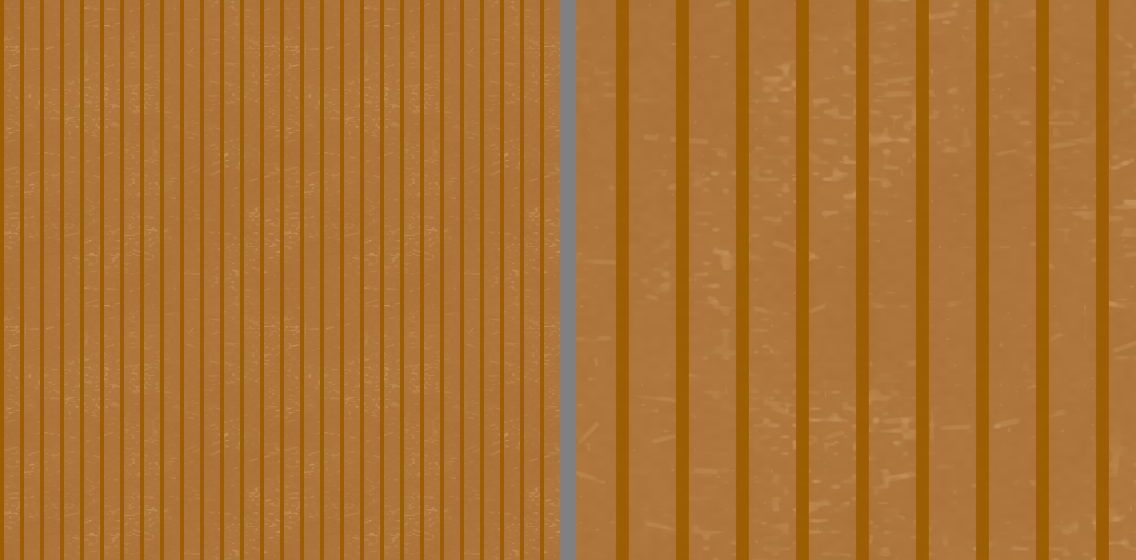
Left: the whole. Right: its middle third, enlarged.
Reproduce this pattern procedurally as a three.js fragment shader.

```glsl
varying vec2 vUv;

const float STRIPES = 28.0;
const float STRIPE_WIDTH = 0.215;  // share of one repeat
const float EDGE_SOFTNESS = 0.027; // share of one repeat
const float WEAR_TILES = 2.0;      // wear repeats across and down

const vec3 GROUND = vec3(0.677, 0.457, 0.232);
const vec3 STRIPE = vec3(0.61, 0.37, 0.015);
const vec3 SCUFF = vec3(0.80, 0.61, 0.39);

float hash(vec2 cell, float seed) {
  vec3 q = fract(vec3(cell.xyx + seed) * vec3(0.1031, 0.1030, 0.0973));
  q += dot(q, q.yzx + 33.33);
  return fract((q.x + q.y) * q.z);
}

// Value noise that wraps over one unit of p
float wrapNoise(vec2 p, vec2 cells, float seed) {
  vec2 g = p * cells;
  vec2 i = floor(g);
  vec2 f = fract(g);
  vec2 lo = mod(i, cells);
  vec2 hi = mod(i + 1.0, cells);
  vec2 s = f * f * (3.0 - 2.0 * f);
  float bottom = mix(hash(lo, seed), hash(vec2(hi.x, lo.y), seed), s.x);
  float top = mix(hash(vec2(lo.x, hi.y), seed), hash(hi, seed), s.x);
  return mix(bottom, top, s.y);
}

float wrapFbm(vec2 p, vec2 cells, float seed) {
  float sum = 0.0;
  float weight = 0.5;
  for (int i = 0; i < 4; i++) {
    sum += weight * wrapNoise(p, cells, seed + float(i) * 7.0);
    cells *= 2.0;
    weight *= 0.5;
  }
  return sum / 0.9375;
}

float segmentDistance(vec2 p, vec2 a, vec2 b) {
  vec2 along = b - a;
  float t = clamp(dot(p - a, along) / dot(along, along), 0.0, 1.0);
  return length(p - a - along * t);
}

// One short, nearly level scratch in some of the grid cells
float scratches(vec2 p, vec2 cells, float width, float seed) {
  vec2 id = mod(floor(p * cells), cells);
  vec2 local = fract(p * cells) / cells;
  float present = step(0.6, hash(id, seed));
  vec2 center = vec2(0.5, mix(0.3, 0.7, hash(id, seed + 1.0))) / cells;
  float reach = mix(0.1, 0.42, hash(id, seed + 2.0));
  float slope = mix(-0.2, 0.3, hash(id, seed + 3.0));
  vec2 arm = vec2(reach, slope * 0.8) / cells;
  float d = segmentDistance(local, center - arm, center + arm);
  return present * (1.0 - smoothstep(0.3 * width, width, d));
}

float stripeMask(float x, float count, float width, float softness) {
  float d = abs(fract(x * count - 0.5 * width + 0.5) - 0.5) - 0.5 * width;
  return 1.0 - smoothstep(-0.5 * softness, 0.5 * softness, d);
}

// Clustered flecks, lone flecks and broken scratches
float wear(vec2 p) {
  float patches = smoothstep(0.46, 0.78, wrapFbm(p, vec2(6.0, 9.0), 11.0));
  float fine = wrapNoise(p, vec2(84.0, 150.0), 31.0);
  float flecks = smoothstep(0.62, 0.95, fine) * patches;
  float lone = smoothstep(0.91, 1.0, wrapNoise(p, vec2(110.0, 128.0), 47.0));
  float broken = smoothstep(0.35, 0.75, wrapNoise(p, vec2(70.0, 90.0), 59.0));
  float lines = scratches(p, vec2(7.0, 15.0), 0.005, 71.0)
              + scratches(p, vec2(11.0, 19.0), 0.004, 83.0);
  return clamp(0.55 * flecks + 0.3 * lone + 0.3 * lines * broken, 0.0, 0.6)
       + 0.06 * patches;
}

void main() {
  vec2 p = vUv * WEAR_TILES;

  // Ground with faint tone, grain and scuffs
  float tone = wrapFbm(p, vec2(4.0, 5.0), 3.0) - 0.5;
  float grain = wrapNoise(p, vec2(96.0, 128.0), 23.0) - 0.5;
  vec3 ground = GROUND + 0.025 * tone + 0.014 * grain;
  ground = mix(ground, SCUFF, wear(p));

  // Clean stripes lie over the worn ground
  float stripe = stripeMask(vUv.x, STRIPES, STRIPE_WIDTH, EDGE_SOFTNESS);
  vec3 color = mix(ground, STRIPE + 0.004 * grain, stripe);

  gl_FragColor = vec4(color, 1.0);
}
```
